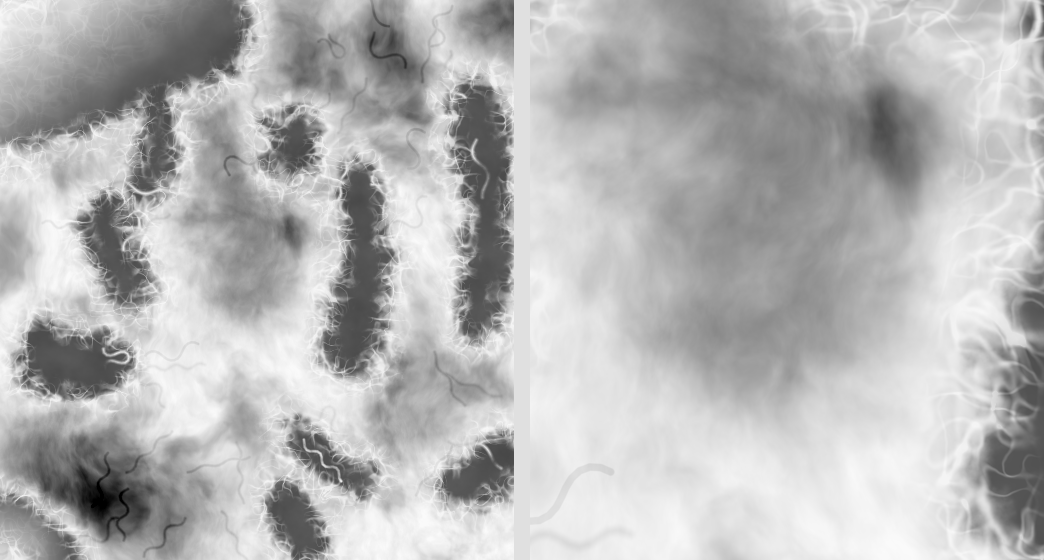
Left, the full canvas; right, a detail of the centre.
Write a Shadertoy shader that draws this texture.

```glsl
const float GAP_TONE = 0.32;
const float BODY_TONE = 0.95;
const float RIM_WIDTH = 0.03;
const float HAIR_SCALE = 34.0;
const float STRAND_WIDTH = 0.0022;
const float STRAND_STEP = 0.0065;
const int STRANDS = 46;
const int STRAND_PARTS = 18;

// Openings between the masses: segment ends, then radius
const int GAPS = 11;
const vec4 GAP_LINE[GAPS] = vec4[GAPS](
    vec4(0.03, 0.86, 0.31, 0.95), vec4(0.29, 0.83, 0.255, 0.655),
    vec4(0.19, 0.61, 0.245, 0.50), vec4(0.085, 0.37, 0.18, 0.36),
    vec4(0.52, 0.765, 0.51, 0.72), vec4(0.638, 0.665, 0.63, 0.38),
    vec4(0.86, 0.80, 0.865, 0.43), vec4(0.535, 0.215, 0.64, 0.16),
    vec4(0.52, 0.075, 0.535, 0.04), vec4(0.84, 0.13, 0.91, 0.18),
    vec4(0.0, 0.08, 0.07, 0.0));
const float GAP_RADIUS[GAPS] = float[GAPS](
    0.125, 0.024, 0.032, 0.054, 0.032, 0.040, 0.038, 0.027, 0.045, 0.042, 0.045);

// Thick, shaded cores: segment ends, then radius and depth
const int CORES = 8;
const vec4 CORE_LINE[CORES] = vec4[CORES](
    vec4(0.36, 0.78, 0.42, 0.64), vec4(0.44, 0.62, 0.44, 0.50),
    vec4(0.08, 0.17, 0.27, 0.08), vec4(0.74, 0.35, 0.76, 0.27),
    vec4(0.53, 0.98, 0.51, 0.87), vec4(0.70, 0.92, 0.71, 0.85),
    vec4(0.89, 0.95, 0.93, 0.93), vec4(0.20, 0.76, 0.20, 0.67));
const vec2 CORE_SHAPE[CORES] = vec2[CORES](
    vec2(0.085, 0.50), vec2(0.08, 0.46), vec2(0.105, 0.60), vec2(0.085, 0.34),
    vec2(0.07, 0.36), vec2(0.075, 0.34), vec2(0.075, 0.52), vec2(0.04, 0.18));

float hash(vec2 p) {
    return fract(sin(dot(p, vec2(127.1, 311.7))) * 43758.5453);
}

float noise(vec2 p) {
    vec2 i = floor(p), f = fract(p);
    f = f * f * (3.0 - 2.0 * f);
    return mix(mix(hash(i), hash(i + vec2(1, 0)), f.x),
               mix(hash(i + vec2(0, 1)), hash(i + vec2(1, 1)), f.x), f.y);
}

float fbm(vec2 p) {
    float sum = 0.0, amp = 0.5;
    for (int i = 0; i < 5; i++) {
        sum += amp * noise(p);
        p = mat2(1.6, 1.2, -1.2, 1.6) * p + 7.3;
        amp *= 0.5;
    }
    return sum / 0.97;
}

vec2 warp(vec2 p) {
    return vec2(fbm(p), fbm(p + 31.7)) - 0.5;
}

float segment(vec2 p, vec2 a, vec2 b) {
    vec2 ab = b - a;
    return length(p - a - ab * clamp(dot(p - a, ab) / dot(ab, ab), 0.0, 1.0));
}

// Tangle of thin curled fibres
float hairs(vec2 p) {
    float sum = 0.0;
    for (int i = 0; i < 4; i++) {
        float k = float(i);
        vec2 q = p * HAIR_SCALE * (1.0 + 0.35 * k) + 17.0 * k;
        q += 1.6 * vec2(noise(q * 0.6), noise(q * 0.6 + 9.0));
        sum += smoothstep(0.13, 0.0, abs(noise(q) - 0.5)) * (1.0 - 0.15 * k);
    }
    return min(sum * 0.6, 1.0);
}

// Meandering strands; x is every strand, y only the pale ones
vec2 strands(vec2 p, float pixel) {
    vec2 cover = vec2(0.0);
    for (int s = 0; s < STRANDS; s++) {
        float id = float(s);
        vec2 a = vec2(hash(vec2(id, 1.0)) * 0.92, hash(vec2(id, 2.0)));
        if (distance(p, a) > float(STRAND_PARTS) * STRAND_STEP + 0.01) continue;
        float angle = 6.283 * hash(vec2(id, 3.0));
        float bend = 0.25 + 0.5 * hash(vec2(id, 4.0));
        float rate = 0.3 + 0.6 * hash(vec2(id, 5.0));
        float d = 1.0;
        for (int i = 0; i < STRAND_PARTS; i++) {
            angle += bend * sin(float(i) * rate + id);
            vec2 b = a + STRAND_STEP * vec2(cos(angle), sin(angle));
            d = min(d, segment(p, a, b));
            a = b;
        }
        float soft = pixel + 0.0025 * hash(vec2(id, 6.0));
        float line = smoothstep(STRAND_WIDTH + soft, STRAND_WIDTH - soft, d);
        cover = max(cover, line * vec2(1.0, step(0.55, hash(vec2(id, 7.0)))));
    }
    return cover;
}

void mainImage(out vec4 fragColor, in vec2 fragCoord) {
    vec2 p = fragCoord / iResolution.y;
    vec2 bent = p + 0.075 * warp(p * 7.0) + 0.03 * warp(p * 28.0);

    // Distance from the ragged openings and shade of the cores
    float edge = 1.0, thick = 0.0;
    for (int i = 0; i < GAPS; i++)
        edge = min(edge, segment(bent, GAP_LINE[i].xy, GAP_LINE[i].zw) - GAP_RADIUS[i]);
    for (int i = 0; i < CORES; i++) {
        float r = segment(bent, CORE_LINE[i].xy, CORE_LINE[i].zw) / CORE_SHAPE[i].x;
        thick = max(thick, CORE_SHAPE[i].y * exp(-r * r));
    }
    edge += 0.022 * (fbm(p * 60.0) - 0.5);

    // Cloudy body with folds, a bright rim and fine matted fibres
    vec2 flow = p + 0.12 * warp(p * 5.0 + 4.0);
    float cloud = fbm(flow * 9.0);
    float fold = pow(1.0 - abs(2.0 * fbm(flow * 6.0 + 12.0) - 1.0), 5.0);
    float mat = fbm(flow * vec2(70.0, 45.0)) - 0.5;
    float inner = smoothstep(0.0, 2.5 * RIM_WIDTH, edge);
    thick *= inner * (0.7 + 0.7 * cloud) * (1.0 - 0.25 * fold);
    float body = BODY_TONE - thick - 0.32 * inner * smoothstep(0.42, 0.8, cloud);
    body += mat * (0.12 + 0.2 * thick);

    // Dark floor, glowing towards the left corners
    float glow = smoothstep(0.32, 0.0, 0.6 * p.x + 0.8 * (1.0 - p.y));
    glow += 0.85 * smoothstep(0.15, 0.0, length(p));
    float hair = hairs(p + 0.02 * warp(p * 18.0));
    float ground = GAP_TONE + 0.6 * glow + 0.1 * (fbm(p * 22.0) - 0.5);
    ground += 0.05 * hair * smoothstep(0.05, 0.4, glow);

    // Frayed border between both
    float cover = smoothstep(-0.006, 0.026, edge);
    float fringe = smoothstep(-0.028, 0.004, edge) * (1.0 - smoothstep(0.015, 0.06, edge));
    float tone = mix(ground, body, cover);
    tone = mix(tone, 0.97, 0.75 * hair * fringe);
    tone -= 0.10 * (1.0 - hair) * fringe * cover;

    // Strands: shaded inside the masses, pale across the openings
    vec2 strand = strands(p, 0.7 / iResolution.y);
    tone -= strand.x * cover * (0.06 + 0.28 * thick);
    tone = mix(tone, 0.93, strand.y * (1.0 - cover) * smoothstep(-0.05, -0.01, edge));

    fragColor = vec4(vec3(clamp(tone, 0.0, 0.98)), 1.0);
}
```
